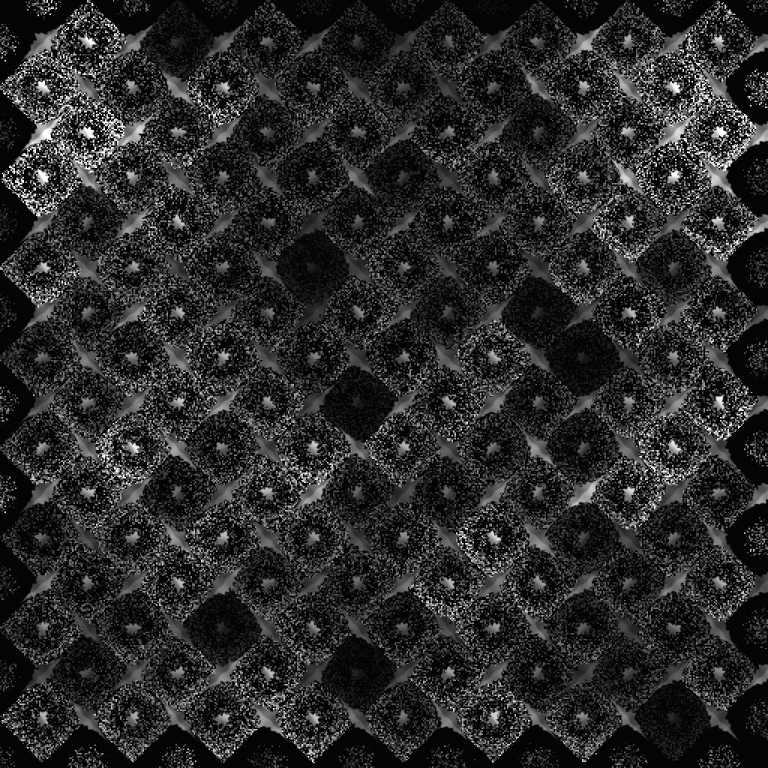
Write a three.js fragment shader that draws this pattern.

```glsl
// Diagonal lattice of stippled dark diamonds, each with a pale core and a dim petalled ring.
// Grey slivers lean alternately left and right where four diamonds meet.
// Tiles come from a rotated grid; hashes vary dots and tiles, layered sines vary the light.
varying vec2 vUv;

#define STEP 0.0587      // half the diamond diagonal, in canvas units
#define MARGIN 0.0555    // first lattice point from the left and top
#define LAST 15.0        // last whole row and column of the lattice
#define GRAINS 512.0     // stipple cells across the canvas
#define COVERAGE 0.56    // share of cells holding a dot
#define TONE 0.37        // mean dot brightness
#define CORE 0.125       // core radius, in steps
#define SLIVER_LEN 0.74  // half length of a sliver, in steps
#define SLIVER_WIDTH 0.21
#define SOFT 0.025       // edge softness, in steps
#define INK 0.015        // ground grey

float hash(vec2 p) {
  vec3 q = fract(vec3(p.xyx) * 0.1031);
  q += dot(q, q.yzx + 33.33);
  return fract((q.x + q.y) * q.z);
}

// Slow drift of light: bright upper corners, a pale band below the middle
float drift(vec2 p) {
  float top = (1.0 - p.y) * (1.0 - p.y);
  return 0.9 * top * cos(6.2832 * p.x)
       + 0.25 * cos(14.0 * (p.y - 0.61))
       + 0.3 * sin(17.0 * p.x + 3.0 * sin(9.0 * p.y)) * sin(15.0 * p.y + 1.0);
}

// 1 for lattice points whose diamond lies wholly on the canvas
float onLattice(vec2 id) {
  vec2 inside = step(vec2(-0.5), id) * step(id, vec2(LAST + 0.5));
  return inside.x * inside.y;
}

// Dot brightness inside a diamond; d is the offset from its centre
float stipple(vec2 d, vec2 id, vec2 uv, float light) {
  float r = length(d);
  float angle = atan(d.y, d.x);
  float edge = abs(d.x) + abs(d.y);
  float phase = 6.2832 * hash(id + 71.0);

  float ring = smoothstep(0.2, 0.3, r) * (1.0 - smoothstep(0.38, 0.54, r));
  float petals = 0.7 + 0.3 * cos(8.0 * angle + phase);
  float density = COVERAGE * (0.85 + 0.3 * hash(id + 17.0));
  density *= mix(0.75, 1.15, edge) + 0.15 * d.y;
  density *= 1.0 - 0.65 * ring * petals;
  density *= 1.0 - 0.6 * smoothstep(0.95, 0.99, edge);
  density *= mix(1.0 - smoothstep(0.3, 0.5, r), 1.0, onLattice(id));

  vec2 cell = floor(uv * GRAINS);
  float lit = step(hash(cell), density);
  float h = hash(cell + 217.0);
  float shade = (0.36 + 1.1 * h * h) * mix(0.65, 1.25, edge);
  shade *= 1.0 + 0.2 * sin(angle + phase) + 0.2 * d.y;
  return lit * shade * light;
}

// Solid irregular patch at a diamond centre
float coreMask(vec2 d, float seed) {
  float angle = atan(d.y, d.x);
  float radius = CORE * (1.0 + 0.2 * sin(2.0 * angle + 40.0 * seed)
               + 0.15 * sin(3.0 * angle + 90.0 * seed) + 0.2 * sin(7.0 * angle + 17.0 * seed));
  return 1.0 - smoothstep(radius - SOFT, radius + SOFT, length(d));
}

// Tapered sliver at a diamond corner: x is its mask, y its faceted shade
vec2 sliver(vec2 d, vec2 id) {
  float odd = mod(id.y, 2.0);
  vec2 axis = normalize(mix(vec2(1.08, -0.95), vec2(0.95, 1.05), odd));
  float along = dot(d, axis);
  float across = dot(d, vec2(-axis.y, axis.x));
  float seed = hash(id + 5.0);
  float taper = max(1.0 - abs(along) / SLIVER_LEN, 0.0);
  float ragged = 1.0 + 0.2 * sin(23.0 * along + 30.0 * seed) + 0.15 * sin(51.0 * along + 9.0 * seed);
  float width = SLIVER_WIDTH * pow(taper, 2.2) * ragged * (0.75 + 0.4 * seed);
  float mask = 1.0 - smoothstep(width - SOFT, width + SOFT, abs(across));
  mask *= smoothstep(0.0, 0.3, taper);
  float fold = across + 0.25 * along * (seed - 0.5) + 0.015 * sin(19.0 * along + 50.0 * seed);
  float facet = 0.75 + 0.4 * smoothstep(-0.03, 0.03, fold) + 0.15 * sin(13.0 * along + 60.0 * seed);
  return vec2(mask * onLattice(id - vec2(step(LAST + 0.5, id.x), 0.0)), facet);
}

float pattern(vec2 uv) {
  // Lattice space: rows count downwards, diamonds sit where row + column is odd
  vec2 q = (vec2(uv.x, 1.0 - uv.y) - MARGIN) / STEP;
  vec2 diagonal = 0.5 * vec2(q.x + q.y, q.x - q.y);
  vec2 t = floor(diagonal);
  vec2 tile = vec2(t.x + t.y + 1.0, t.x - t.y);
  vec2 c = floor(diagonal + 0.5);
  vec2 corner = vec2(c.x + c.y, c.x - c.y);

  // Light of this diamond, with a few dim ones
  float seed = hash(tile + 40.0);
  float glow = exp2(drift(MARGIN + tile * STEP));
  float light = TONE * glow * (0.6 + 0.75 * seed) * mix(0.5, 1.0, smoothstep(0.02, 0.16, seed));

  vec2 d = q - tile;
  float grey = INK + stipple(d, tile, uv, light);
  float coreLight = light * (0.9 + 0.7 * smoothstep(-0.03, 0.03, d.x * (seed - 0.5) - 0.3 * d.y));
  grey = mix(grey, coreLight, coreMask(d, seed) * onLattice(tile));

  vec2 s = sliver(q - corner, corner);
  float sliverLight = TONE * exp2(drift(MARGIN + corner * STEP)) * (0.7 + 0.5 * hash(corner));
  grey = mix(grey, sliverLight * s.y, s.x);
  return clamp(grey, 0.0, 1.0);
}

void main() {
  // Average four points across the footprint, so grain keeps its weight at any size
  vec2 o = 0.25 * fwidth(vUv);
  float grey = pattern(vUv + o) + pattern(vUv - o)
             + pattern(vUv + vec2(o.x, -o.y)) + pattern(vUv + vec2(-o.x, o.y));
  gl_FragColor = vec4(vec3(0.25 * grey), 1.0);
}
```
